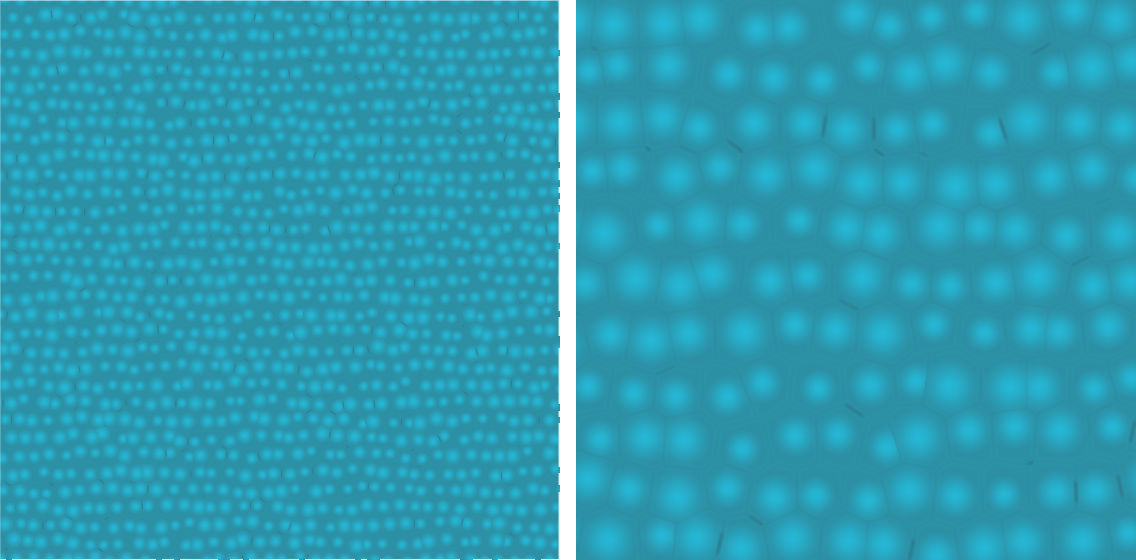
Left, the full canvas; right, a detail of the centre.
Give the GLSL for this pattern, as a Shadertoy shader.

```glsl
// Soft glowing teal beads packed in jittered, staggered rows with fine dark slits and a pale broken border.

const vec2  GRID        = vec2(36.0, 32.0);      // beads per row, rows
const vec2  JITTER      = vec2(0.44, 0.30);      // scatter in cell units
const vec2  BEAD_RADIUS = vec2(0.0122, 0.0188);  // smallest, largest
const float ROW_WAVE    = 0.10;                  // sway of the rows
const float SLIT_CHANCE = 0.09;
const float SLIT_WIDTH  = 0.0022;
const float SLIT_LENGTH = 0.0085;
const float SLIT_DEPTH  = 0.75;
const float RIM_GLOW    = 0.07;
const vec3  BASE_TEAL   = vec3(0.175, 0.560, 0.640);
const vec3  PEAK_CYAN   = vec3(0.145, 0.718, 0.835);
const vec3  SLIT_TEAL   = vec3(0.175, 0.480, 0.550);
const vec3  BORDER_PALE = vec3(0.90, 0.95, 0.96);

float hash(vec2 p) {
    vec3 q = fract(vec3(p.xyx) * 0.1031);
    q += dot(q, q.yzx + 33.33);
    return fract((q.x + q.y) * q.z);
}

// Bead centre in canvas units (xy) and its radius (z)
vec3 bead(vec2 id) {
    vec2 scatter = vec2(hash(id + 17.0), hash(id + 59.0)) - 0.5;
    float stagger = 0.5 * mod(id.y, 2.0) + 0.3 * hash(vec2(id.y, 7.0));
    vec2 centre = id + vec2(stagger, 0.0) + JITTER * scatter;
    centre.y += ROW_WAVE * sin(id.x * 0.45 + id.y * 0.8);
    float size = hash(id + 91.0);
    return vec3(centre / GRID, mix(BEAD_RADIUS.x, BEAD_RADIUS.y, size));
}

// Coverage of a border line; dashes break it along its length
float borderLine(float dist, float width, float along, float solid, float px) {
    float dash = step(hash(vec2(floor(along * 90.0), width * 9000.0)), solid);
    return dash * (1.0 - smoothstep(width - 0.5 * px, width + 0.5 * px, dist));
}

void mainImage(out vec4 fragColor, in vec2 fragCoord) {
    float px = 1.0 / min(iResolution.x, iResolution.y);
    vec2 uv = fragCoord * px;
    vec2 extent = iResolution.xy * px;

    // Nearest two beads, weighted by their radii
    vec3 first = vec3(0.0), second = vec3(0.0);
    vec2 firstId = vec2(0.0), secondId = vec2(0.0);
    float firstPower = 1e3, secondPower = 1e3;
    vec2 home = floor(uv * GRID + vec2(0.0, 0.5));
    for (int j = -1; j <= 1; j++) {
        for (int i = -2; i <= 2; i++) {
            vec2 id = home + vec2(i, j);
            vec3 b = bead(id);
            vec2 d = uv - b.xy;
            float power = dot(d, d) - b.z * b.z;
            if (power < firstPower) {
                second = first; secondId = firstId; secondPower = firstPower;
                first = b; firstId = id; firstPower = power;
            } else if (power < secondPower) {
                second = b; secondId = id; secondPower = power;
            }
        }
    }

    // Radial glow, brightest at the bead centre
    float fade = clamp(1.0 - length(uv - first.xy) / first.z, 0.0, 1.0);
    float glow = mix(fade, smoothstep(0.0, 1.0, fade), 0.7);

    // Faint rim beside the seam between two beads
    vec2 span = second.xy - first.xy;
    float gap = max(length(span), 1e-4);
    float seam = (secondPower - firstPower) / (2.0 * gap);
    float rim = smoothstep(0.0, 0.0015, seam) * (1.0 - smoothstep(0.0015, 0.004, seam));
    glow += RIM_GLOW * rim * (1.0 - fade);
    vec3 col = mix(BASE_TEAL, PEAK_CYAN, glow);

    // Short dark slits on a few seams, mostly steep ones
    vec2 axis = span / gap;
    float along = abs(dot(uv - 0.5 * (first.xy + second.xy), vec2(-axis.y, axis.x)));
    float chosen = step(hash(firstId + secondId + 211.0), SLIT_CHANCE);
    float steep = smoothstep(0.3, 0.6, abs(axis.x));
    float slit = (1.0 - smoothstep(0.0, SLIT_WIDTH, seam))
               * (1.0 - smoothstep(0.5 * SLIT_LENGTH, SLIT_LENGTH, along));
    col = mix(col, SLIT_TEAL, SLIT_DEPTH * slit * chosen * steep);

    // Pale broken border
    float border = borderLine(extent.x - uv.x, 0.0026, uv.y, 0.85, px);
    border = max(border, borderLine(uv.y, 0.0020, uv.x, 0.85, px));
    border = max(border, 0.6 * borderLine(extent.y - uv.y, 0.0015, uv.x, 1.0, px));
    border = max(border, 0.4 * borderLine(uv.x, 0.0010, uv.y, 1.0, px));
    col = mix(col, BORDER_PALE, border);

    fragColor = vec4(col, 1.0);
}
```
